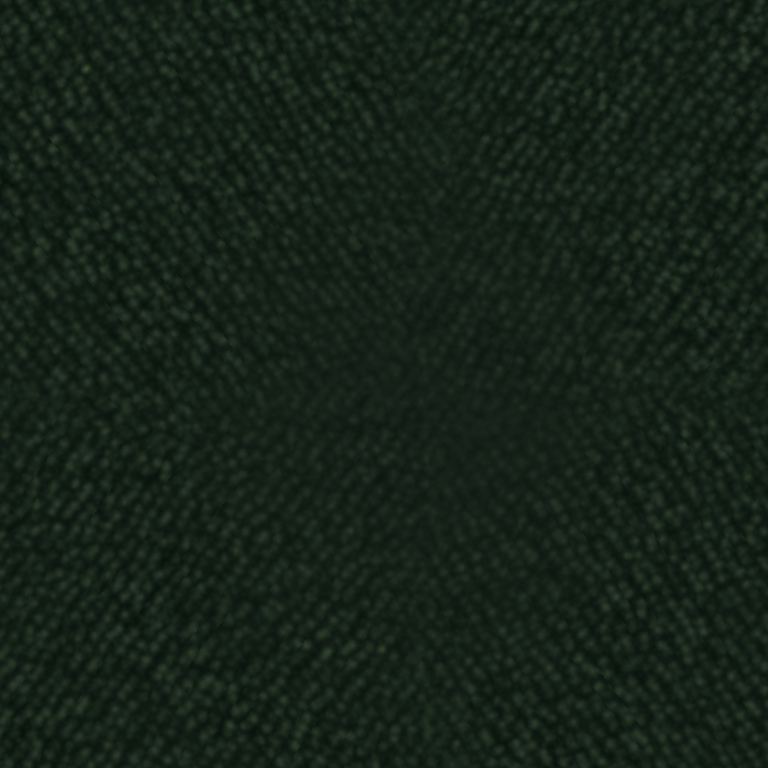
This texture is drawn by a WebGL 1 fragment shader. Its source:

```glsl
precision highp float;
uniform vec2 u_resolution;

const vec3 LEATHER = vec3(0.085, 0.136, 0.095);
const vec3 CENTRE_TINT = vec3(0.086, 0.131, 0.099);
const vec3 RELIEF = vec3(0.088, 0.104, 0.076);
const vec3 FLECK = vec3(0.10, 0.11, 0.04);

vec2 hash2(vec2 cell) {
  vec2 h = vec2(dot(cell, vec2(127.1, 311.7)), dot(cell, vec2(269.5, 183.3)));
  return fract(sin(h) * 43758.5);
}

// Layered sines bend the rows of grains
vec2 bend(vec2 p) {
  vec2 slow = sin(p.yx * vec2(9.0, 11.0) + vec2(0.7, 2.1));
  vec2 quick = sin(p.yx * vec2(31.0, 27.0) + p * 13.0);
  return p + 0.009 * slow + 0.0016 * quick;
}

vec2 rotate(vec2 p, float angle) {
  float c = cos(angle), s = sin(angle);
  return vec2(c * p.x + s * p.y, c * p.y - s * p.x);
}

// Soft cellular bumps: x is height, y is the rare bright fleck
vec2 grains(vec2 q, vec2 sharpness, float jitter, float seed) {
  vec2 cell = floor(q);
  vec2 sum = vec2(0.0);
  for (int j = -1; j <= 1; j++) {
    for (int i = -1; i <= 1; i++) {
      vec2 id = cell + vec2(float(i), float(j));
      vec2 offset = hash2(id + seed) - 0.5;
      vec2 tone = hash2(id + seed + 57.0);
      vec2 d = q - id - 0.5 - jitter * offset;
      float bump = exp(-dot(d * d, sharpness));
      sum.x += bump * mix(0.55, 1.25, tone.x);
      sum.y += bump * bump * smoothstep(0.985, 1.0, tone.y);
    }
  }
  return sum;
}

// One field of grains in rows that lean at the given angle
vec2 weave(vec2 p, float angle, float seed) {
  vec2 q = rotate(bend(p), angle) * vec2(52.0, 64.0);
  q.y += 0.35 * sin(floor(q.x) * 2.4);
  return grains(q, vec2(7.5, 5.0), 0.42, seed);
}

// Smooth change of sign across a seam
float side(float x, float width) {
  return 2.0 * smoothstep(-width, width, x) - 1.0;
}

void main() {
  vec2 uv = gl_FragCoord.xy / u_resolution;
  vec2 p = uv - vec2(0.56, 0.47);

  // The lean of the rows alternates between quadrants
  vec2 wander = 0.025 * sin(p.yx * vec2(17.0, 13.0));
  float lean = side(p.x + wander.x, 0.07) * side(p.y + wander.y, 0.07);
  vec2 falling = weave(uv, 0.62, 3.0);
  vec2 rising = weave(uv, -0.62, 19.0);
  vec2 surface = mix(falling, rising, 0.5 + 0.5 * lean);

  // Fine wrinkles break up the regular grains
  float wrinkle = grains(rotate(uv, 0.3) * 118.0, vec2(6.0), 0.8, 41.0).x - 0.47;

  // Relief fades near the middle and in broad patches
  float outward = smoothstep(0.02, 0.42, length(p * vec2(1.0, 0.85)));
  float patches = sin(uv.x * 19.0 + 2.0 * sin(uv.y * 11.0)) * sin(uv.y * 16.0 + 1.3);
  float depth = mix(0.55, 1.1, outward) + 0.13 * patches;

  float height = (surface.x - 0.47) + 0.22 * wrinkle;
  vec3 color = mix(CENTRE_TINT, LEATHER, outward);
  color += RELIEF * height * depth;
  color += FLECK * surface.y * outward;
  gl_FragColor = vec4(color, 1.0);
}
```
